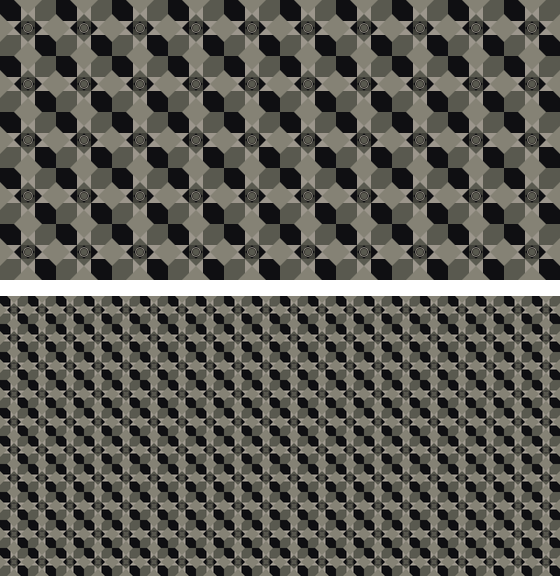
Top, the tile; bottom, the same tile 2 across and 2 down.
This pattern is drawn by a WebGL 2 fragment shader. Its source:

```glsl
#version 300 es
precision highp float;

uniform vec2 u_resolution;
out vec4 outColor;

// Layout: lengths are fractions of one repeat
const vec2 REPEATS = vec2(10.0, 5.0);
const float BAND_HALF = 0.125;
const float STAR_REACH = 2.0 * BAND_HALF;
const float DIAMOND_REACH = 0.5 - STAR_REACH;
const float INNER_DIAMOND = 0.120;
const float RING_OUTER = 0.084;
const float RING_INNER = 0.070;
const float HUB_RADIUS = 0.058;

// Glazes
const vec3 BLACK = vec3(0.06, 0.06, 0.07);
const vec3 OLIVE = vec3(0.35, 0.35, 0.31);
const vec3 STONE = vec3(0.52, 0.51, 0.46);
const vec3 PALE = vec3(0.61, 0.59, 0.55);
const vec3 DARK_OLIVE = vec3(0.26, 0.26, 0.23);
const vec3 UMBER = vec3(0.16, 0.15, 0.14);

float boxDistance(vec2 p, float halfSize) {
    vec2 a = abs(p);
    return max(a.x, a.y) - halfSize;
}

float diamondDistance(vec2 p, float reach) {
    vec2 a = abs(p);
    return (a.x + a.y - reach) * 0.70710678;
}

// Coverage of the inside of a shape, softened over one pixel
float cover(float dist, float pixel) {
    return clamp(0.5 - dist / pixel, 0.0, 1.0);
}

vec3 tileColor(vec2 grid, float pixel) {
    vec2 p = fract(grid) - 0.5;       // centred on the medallion
    vec2 q = fract(grid + 0.5) - 0.5; // centred on the checker
    vec2 a = abs(p);

    // Four-part checker on the pale ground
    float quadrant = sign(q.x * q.y) * min(abs(q.x), abs(q.y));
    vec3 checker = mix(OLIVE, BLACK, cover(quadrant, pixel));
    vec3 color = mix(PALE, checker, cover(boxDistance(q, 0.5 - BAND_HALF), pixel));

    // Diamonds in the bands, notching the checkers
    float diamonds = min(diamondDistance(a - vec2(0.5, 0.0), DIAMOND_REACH),
                         diamondDistance(a - vec2(0.0, 0.5), DIAMOND_REACH));
    color = mix(color, STONE, cover(diamonds, pixel));

    // Star points: black sideways, olive up and down
    vec3 point = a.x > a.y ? BLACK : OLIVE;
    color = mix(color, point, cover(diamondDistance(p, STAR_REACH), pixel));

    // Medallion
    float radius = length(p);
    color = mix(color, DARK_OLIVE, cover(boxDistance(p, BAND_HALF), pixel));
    color = mix(color, BLACK, cover(diamondDistance(p, INNER_DIAMOND), pixel));
    color = mix(color, PALE, cover(radius - RING_OUTER, pixel));
    color = mix(color, UMBER, cover(radius - RING_INNER, pixel));
    return mix(color, OLIVE, cover(radius - HUB_RADIUS, pixel));
}

void main() {
    vec2 grid = gl_FragCoord.xy / u_resolution * REPEATS;
    vec2 pixelSize = REPEATS / u_resolution;
    outColor = vec4(tileColor(grid, max(pixelSize.x, pixelSize.y)), 1.0);
}
```
